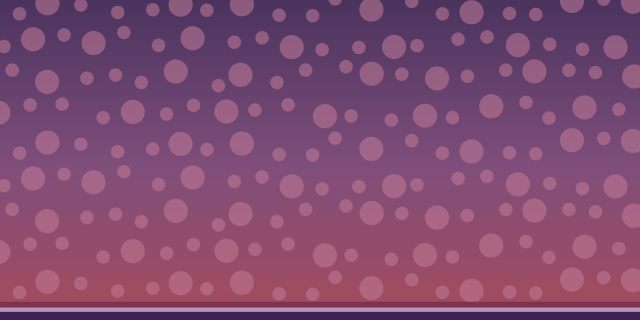
This background is drawn by a Shadertoy shader. Its source:

```glsl
// Scattered translucent dots in two sizes over a dusk gradient, with a striped
// base. Dots sit on a staggered, jittered grid whose rows repeat every four;
// lengths are fractions of the canvas height.

const vec2 CELL = vec2(0.1016, 0.1088);
const float ROWS_PER_REPEAT = 4.0;
const float BIG_RADIUS = 0.0377;
const float SMALL_RADIUS = 0.0210;

const vec3 DUSK_TOP = vec3(0.290, 0.200, 0.368);
const vec3 DUSK_MIDDLE = vec3(0.502, 0.306, 0.482);
const vec3 DUSK_BOTTOM = vec3(0.630, 0.296, 0.372);
const vec3 DOT_COLOR = vec3(0.755, 0.480, 0.590);
const float DOT_OPACITY = 0.55;

const vec3 STRIPE_RED = vec3(0.490, 0.200, 0.310);
const vec3 STRIPE_LILAC = vec3(0.735, 0.580, 0.730);
const vec3 STRIPE_PURPLE = vec3(0.240, 0.140, 0.330);

vec2 hash22(vec2 p) {
    vec3 q = fract(p.xyx * vec3(0.1031, 0.1030, 0.0973));
    q += dot(q, q.yzx + 33.33);
    return fract((q.xx + q.yz) * q.zy);
}

// Coverage of a shape from its signed distance, one pixel wide at the edge
float coverage(float dist, float pixel) {
    return clamp(0.5 - dist / pixel, 0.0, 1.0);
}

// One dot in each group of three columns is big; its slot slips at random
bool isBig(float column, float row, float stagger) {
    float shifted = column - stagger;
    float group = floor(shifted / 3.0);
    float slot = shifted - 3.0 * group;
    float slip = step(0.5, hash22(vec2(group + 71.0, row + 19.0)).x);
    return abs(slot - slip) < 0.5;
}

// Signed distance to the dot that belongs to one grid cell
float dotDistance(vec2 p, float column, float row) {
    float stagger = mod(row, 2.0);
    float repeatRow = mod(row, ROWS_PER_REPEAT);
    bool big = isBig(column, repeatRow, stagger);
    vec2 reach = big ? vec2(0.13, 0.17) : vec2(0.22, 0.28);
    vec2 jitter = (2.0 * hash22(vec2(column + 43.0, repeatRow + 7.0)) - 1.0) * reach;
    vec2 center = (vec2(column + 0.5 * stagger, row) + jitter) * CELL;
    return length(p - center) - (big ? BIG_RADIUS : SMALL_RADIUS);
}

float scatteredDots(vec2 p) {
    float nearest = 1.0;
    float homeRow = floor(p.y / CELL.y + 0.5);
    for (float j = -1.0; j <= 1.0; j++) {
        float row = homeRow + j;
        float homeColumn = floor(p.x / CELL.x - 0.5 * mod(row, 2.0) + 0.5);
        for (float i = -1.0; i <= 1.0; i++) {
            nearest = min(nearest, dotDistance(p, homeColumn + i, row));
        }
    }
    return nearest;
}

vec3 duskGradient(float y) {
    const float base = 0.057;
    const float middle = 0.475;
    vec3 lower = mix(DUSK_BOTTOM, DUSK_MIDDLE, clamp((y - base) / (middle - base), 0.0, 1.0));
    return mix(lower, DUSK_TOP, clamp((y - middle) / (1.0 - middle), 0.0, 1.0));
}

// Paints everything below the given height
vec3 paintBelow(vec3 color, vec3 stripe, float y, float top, float pixel) {
    return mix(color, stripe, coverage(y - top, pixel));
}

void mainImage(out vec4 fragColor, in vec2 fragCoord) {
    float pixel = 1.0 / iResolution.y;
    vec2 p = fragCoord * pixel;

    // Gradient and dots
    vec3 color = duskGradient(p.y);
    color = mix(color, DOT_COLOR, DOT_OPACITY * coverage(scatteredDots(p), pixel));

    // Base stripes, from the highest to the lowest
    color = paintBelow(color, STRIPE_RED, p.y, 0.0570, pixel);
    color = paintBelow(color, STRIPE_LILAC, p.y, 0.0390, pixel);
    color = paintBelow(color, STRIPE_PURPLE, p.y, 0.0255, pixel);

    fragColor = vec4(color, 1.0);
}
```
